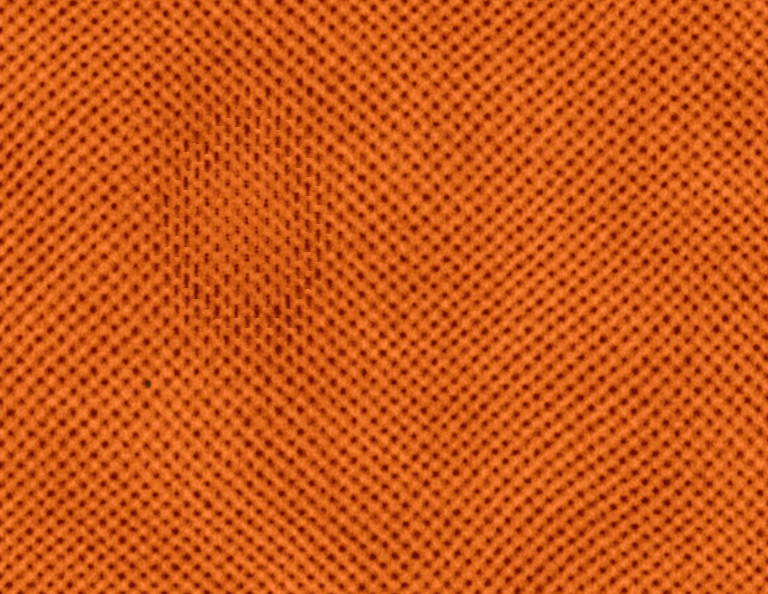
A Shadertoy shader for this texture:

```glsl
const float PI = 3.14159265;

vec2 hash22(vec2 p) {
    vec3 q = fract(p.xyx * vec3(0.1031, 0.1030, 0.0973));
    q += dot(q, q.yzx + 33.33);
    return fract((q.xx + q.yz) * q.zy);
}

float corner(vec2 cell, vec2 offset) {
    float angle = 2.0 * PI * hash22(cell).x;
    return dot(vec2(cos(angle), sin(angle)), offset);
}

float gradientNoise(vec2 p) {
    vec2 i = floor(p), f = p - i;
    vec2 w = f * f * f * (f * (f * 6.0 - 15.0) + 10.0);
    vec2 e = vec2(1.0, 0.0);
    return mix(mix(corner(i, f), corner(i + e, f - e), w.x),
               mix(corner(i + e.yx, f - e.yx), corner(i + 1.0, f - 1.0), w.x), w.y);
}

// Depth of the staggered holes; worn cloth pinches each into two small dots
float holeDepth(vec2 weave, float worn) {
    float depth = 0.0;
    float firstColumn = floor(weave.x + 0.5);
    for (int k = -1; k <= 1; k++) {
        float column = firstColumn + float(k);
        float stagger = 0.5 * mod(column, 2.0);
        float row = floor(weave.y - stagger + 0.5);
        vec2 rnd = hash22(vec2(column, row) + 90.0);
        vec2 d = weave - vec2(column, row + stagger);
        d = d * vec2(1.0, 1.88) + (rnd - 0.5) * 0.18;
        d.y = mix(d.y, abs(d.y) - 0.2, worn);
        float size = mix(0.1, 0.035, worn) * (0.7 + 0.6 * rnd.y);
        depth = max(depth, exp(-dot(d, d) / size) * (0.7 + 0.5 * rnd.x));
    }
    return depth;
}

vec3 dyeRamp(float shade) {
    vec3 pit = vec3(0.48, 0.07, 0.01);
    vec3 cloth = vec3(0.81, 0.35, 0.06);
    vec3 crest = vec3(0.97, 0.50, 0.20);
    vec3 color = mix(pit, cloth, clamp(shade / 0.6, 0.0, 1.0));
    color = mix(color, crest, clamp((shade - 0.6) / 0.4, 0.0, 1.1));
    return color * (1.0 + 0.6 * clamp(shade, -0.4, 0.0));
}

void mainImage(out vec4 fragColor, in vec2 fragCoord) {
    vec2 uv = fragCoord / iResolution.xy;
    vec2 p = fragCoord / iResolution.y;

    // Slightly stretched grid: 74 staggered columns, 30.5 rows
    vec2 drift = vec2(gradientNoise(p * 3.0 + 7.0), gradientNoise(p * 2.6 + 31.0));
    vec2 weave = uv * vec2(74.0, 30.5) + drift * vec2(0.7, 0.8);
    weave += 0.1 * vec2(gradientNoise(p * 24.0), gradientNoise(p * 24.0 + 50.0));

    // Flattened patch left of the centre
    vec2 patchOffset = (uv - vec2(0.32, 0.62)) / vec2(0.12, 0.22);
    float worn = exp(-dot(patchOffset, patchOffset));

    // Crossing diagonal ridges, one direction dominating by region
    float lean = 0.22 * cos(uv.x * 8.0) + 0.3 * gradientNoise(p * 2.0 + 13.0);
    float across = PI * weave.x, up = 2.0 * PI * (weave.y + 0.04);
    float ridges = -mix(cos(across + up), cos(across - up), 0.5 + lean);

    // Fuzzy fibres and soft tonal variation
    float fibres = 0.24 * gradientNoise(p * vec2(110.0, 85.0))
                 + 0.22 * gradientNoise(p * vec2(190.0, 170.0) + 40.0);
    float mottling = 0.12 * gradientNoise(p * 5.0 + 3.0)
                   + 0.12 * gradientNoise(p * 35.0 + 60.0);

    float shade = 0.69 + 0.25 * ridges * (1.0 - 0.55 * worn) + fibres + mottling;
    shade -= 0.52 * holeDepth(weave, worn) + 0.04 * worn;
    vec3 color = dyeRamp(shade);

    // One dark fleck caught in the cloth
    vec2 fleck = (uv - vec2(0.193, 0.353)) * vec2(1.293, 1.0);
    float fleckMask = 1.0 - smoothstep(0.003, 0.008, length(fleck * vec2(1.3, 0.8)));
    color = mix(color, vec3(0.25, 0.13, 0.03), 0.7 * fleckMask);

    fragColor = vec4(color, 1.0);
}
```
